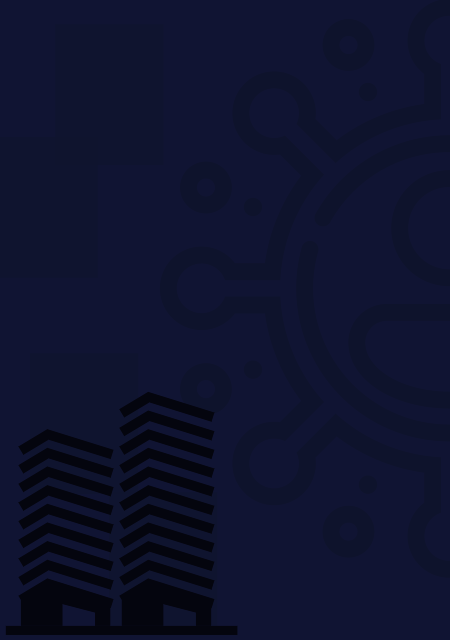
Reproduce this background procedurally as a Shadertoy shader.

```glsl
// Navy night backdrop: a faint outlined spiked cell, dim panels and two stacked-roof towers.

// Lengths are in canvas heights, origin at the lower left.
const vec3 NAVY  = vec3(0.063, 0.079, 0.200);
const vec3 LINE  = vec3(0.056, 0.074, 0.173);
const vec3 PANEL = vec3(0.057, 0.077, 0.176);
const vec3 INK   = vec3(0.016, 0.018, 0.055);
const float PANEL_ALPHA = 0.6;

const vec2  CELL_CENTER = vec2(0.702, 0.5495);
const float STROKE = 0.0132;        // half width of the outlines
const float ARMS = 8.0;
const float BODY_RADIUS = 0.2775;
const float STEM_HALF = 0.026;
const float KNOB_DIST = 0.387;
const float KNOB_RADIUS = 0.052;
const float SPOT_DIST = 0.4115;
const float SPOT_RADIUS = 0.0273;
const float DOT_DIST = 0.332;
const float DOT_RADIUS = 0.0143;
const float ARC_RADIUS = 0.226;
const float GAP_ANGLE = 2.751;
const float GAP_HALF = 0.118;

const vec2  PANEL_HALF = vec2(0.0846, 0.110);
const vec2  PANELS[4] = vec2[4](vec2(0.171, 0.852), vec2(0.068, 0.676),
                                vec2(0.1315, 0.338), vec2(0.255, 0.121));

const vec2  TOWER_APEX = vec2(0.0749, 0.088);   // apex of the lowest roof
const float TOWER_STEP = 0.1576;
const float ROOF_PITCH = 0.02915;
const float ROOF_HALF = 0.0076;
const vec2  EAVE_L = vec2(-0.0423, -0.0254);
const vec2  EAVE_R = vec2(0.1003, -0.0313);
const float GROUND_TOP = 0.0221;

float box(vec2 p, vec2 lo, vec2 hi) {
    vec2 q = max(lo - p, p - hi);
    return max(q.x, q.y);
}

float coverage(float d) {
    float px = 1.0 / iResolution.y;
    return 1.0 - smoothstep(-0.6 * px, 0.6 * px, d);
}

// Body, stems and knobs as one outline, with rings and dots between the arms.
float spikes(vec2 p) {
    float sector = 6.2831853 / ARMS;
    float a = atan(p.y, p.x);
    a = abs(a - sector * round(a / sector));
    vec2 q = length(p) * vec2(cos(a), sin(a));
    float stem = max(q.y - STEM_HALF, q.x - KNOB_DIST);
    float knob = length(q - vec2(KNOB_DIST, 0.0)) - KNOB_RADIUS;
    float d = abs(min(length(p) - BODY_RADIUS, min(stem, knob))) - STROKE;
    vec2 between = vec2(cos(0.5 * sector), sin(0.5 * sector));
    d = min(d, abs(length(q - SPOT_DIST * between) - SPOT_RADIUS) - STROKE);
    return min(d, length(q - DOT_DIST * between) - DOT_RADIUS);
}

// Inner ring with a round-ended gap.
float brokenRing(vec2 p) {
    vec2 g = vec2(cos(GAP_ANGLE), sin(GAP_ANGLE));
    vec2 q = vec2(dot(p, g), abs(p.x * g.y - p.y * g.x));
    vec2 tip = ARC_RADIUS * vec2(cos(GAP_HALF), sin(GAP_HALF));
    float d = atan(q.y, q.x) < GAP_HALF ? length(q - tip) : abs(length(p) - ARC_RADIUS);
    return d - STROKE;
}

// Round nucleus above a bowl with a flat top.
float nucleus(vec2 p) {
    float d = abs(length(p - vec2(0.0, 0.094)) - 0.0775) - STROKE;
    const vec2 bowl = vec2(0.1445, 0.090);
    const float corner = 0.047;
    vec2 q = p + vec2(0.0, 0.0846);
    float k = length(q / bowl);
    float lower = k * (k - 1.0) / max(length(q / (bowl * bowl)), 1e-4);
    float upper = length(vec2(max(abs(q.x) - bowl.x + corner, 0.0), q.y)) - corner;
    return min(d, abs(q.y < 0.0 ? lower : upper) - STROKE);
}

// Repeated bent roofs over a ground floor; p is relative to the lowest apex.
float tower(vec2 p, float rows) {
    vec2 l = normalize(EAVE_L), r = normalize(EAVE_R);
    float slope = p.x < 0.0 ? EAVE_L.y / EAVE_L.x : EAVE_R.y / EAVE_R.x;
    float row = clamp(round((p.y - slope * p.x) / ROOF_PITCH), 0.0, rows - 1.0);
    vec2 q = p - vec2(0.0, row * ROOF_PITCH);
    float above = max(dot(q, vec2(l.y, -l.x)), dot(q, vec2(-r.y, r.x)));
    float along = p.x < 0.0 ? dot(q, l) - length(EAVE_L) : dot(q, r) - length(EAVE_R);
    float roofs = max(abs(above) - ROOF_HALF, along);

    float floorY = GROUND_TOP - TOWER_APEX.y;
    float wall = max(box(p, vec2(-0.0423, floorY), vec2(0.0975, 0.01)), p.y - slope * p.x);
    float opening = max(box(p, vec2(0.0228, floorY), vec2(0.0736, 0.0)),
                        p.y + 0.032 + 0.26 * (p.x - 0.0228));
    return min(roofs, max(wall, -opening));
}

void mainImage(out vec4 fragColor, in vec2 fragCoord) {
    vec2 p = fragCoord / iResolution.y;
    vec3 color = NAVY;

    // Dim panels
    for (int i = 0; i < 4; i++) {
        float d = box(p, PANELS[i] - PANEL_HALF, PANELS[i] + PANEL_HALF);
        color = mix(color, PANEL, PANEL_ALPHA * coverage(d));
    }

    // Cell outline
    vec2 c = p - CELL_CENTER;
    color = mix(color, LINE, coverage(min(spikes(c), min(brokenRing(c), nucleus(c)))));

    // Towers and ground
    float ink = box(p, vec2(0.009, 0.0078), vec2(0.371, GROUND_TOP));
    for (int i = 0; i < 2; i++) {
        float n = float(i);
        ink = min(ink, tower(p - TOWER_APEX - vec2(n * TOWER_STEP, 0.0), 9.0 + 2.0 * n));
    }
    fragColor = vec4(mix(color, INK, coverage(ink)), 1.0);
}
```
